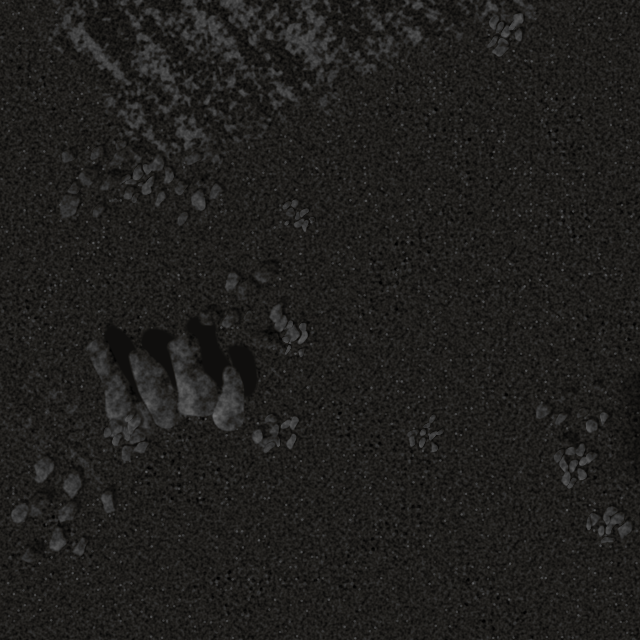
Write a Shadertoy shader that draws this texture.

```glsl
// Dark gritty soil with a streaked slab, folded stones and scattered pebble clumps.
#define SOIL_TONE 0.112
#define GRAIN_AMOUNT 0.10
#define GRAIN_SCALE 190.0
#define STREAK_LIGHT 0.265
#define STONE_LIGHT 0.235
#define SHADOW_TONE 0.055
#define SPECK_LIGHT 0.17
#define SOIL_TINT vec3(1.05, 1.0, 0.92)
#define CLUMPS 14
#define PEBBLES 9

vec2 hash2(vec2 p) {
    vec3 q = fract(p.xyx * vec3(0.1031, 0.1030, 0.0973));
    q += dot(q, q.yzx + 33.33);
    return fract((q.xx + q.yz) * q.zy);
}

// Gradient noise on a turned grid
float noise(vec2 p) {
    p = mat2(0.8, 0.6, -0.6, 0.8) * p + 50.0;
    vec2 cell = floor(p), f = fract(p), u = f * f * (3.0 - 2.0 * f);
    float sum = 0.0;
    for (int i = 0; i < 4; i++) {
        vec2 corner = vec2(i & 1, i >> 1), w = mix(1.0 - u, u, corner);
        float angle = 6.2832 * hash2(cell + corner).x;
        sum += w.x * w.y * dot(vec2(cos(angle), sin(angle)), f - corner);
    }
    return sum;
}

// Soft random dots, one at most in each grid cell
float specks(vec2 p, float density) {
    vec2 cell = floor(p), h = hash2(cell + 71.0);
    float r = length(fract(p) - 0.3 - 0.4 * hash2(cell + 13.0));
    return (1.0 - smoothstep(0.1, 0.34, r)) * step(h.x, density) * (0.3 + 0.7 * h.y);
}

// Position along a segment (x) and distance from it (y)
vec2 segment(vec2 p, vec2 a, vec2 b) {
    float t = clamp(dot(p - a, b - a) / dot(b - a, b - a), 0.0, 1.0);
    return vec2(t, length(p - mix(a, b, t)));
}

float soil(vec2 p, float grain) {
    float tone = SOIL_TONE + GRAIN_AMOUNT * grain + 0.03 * noise(p * 60.0);
    float pitted = smoothstep(-0.05, 0.3, noise(p * 9.0));
    tone -= 0.08 * pitted * specks(p * 80.0, 0.5);
    tone += 0.09 * pitted * specks(p * 80.0 + vec2(0.3, 0.4), 0.3);
    return tone + SPECK_LIGHT * specks(p * 120.0, 0.13);
}

// Diagonal fibres broken up into chips
float streaks(vec2 p, float grain) {
    vec2 along = normalize(vec2(0.66, -0.75));
    vec2 q = vec2(dot(p, along), dot(p, vec2(-along.y, along.x)));
    // Undo the turn of the noise grid so the fibres stay straight
    mat2 unturn = mat2(0.8, -0.6, 0.6, 0.8);
    float fibre = noise(unturn * (q * vec2(9.0, 45.0)));
    float chips = noise(p * 75.0) + 0.9 * noise(p * 140.0);
    float lit = smoothstep(-0.2, 0.55, 0.9 * fibre + 0.75 * chips);
    return mix(0.085, STREAK_LIGHT, lit) + 0.09 * grain;
}

// Leaning stones, widening downwards, each with a dark shadow to the right
float stones(vec2 p, float tone, float grain) {
    vec2 q = p + 0.03 * vec2(noise(p * 16.0), noise(p * 16.0 + 31.0));
    float rough = 0.13 * noise(p * 40.0) + 0.12 * noise(p * 105.0) + 0.07 * grain;
    vec2 offset = vec2(0.03, 0.022);
    for (int i = 0; i < 4; i++) {
        float n = float(i);
        vec2 h = hash2(vec2(n, 5.0));
        vec2 top = vec2(0.15 + 0.067 * n, 0.45 + 0.03 * h.x - 0.013 * n);
        vec2 foot = top + vec2(0.055 - 0.015 * n, -0.115 + 0.02 * n);
        vec2 s = segment(q, top, foot);
        float radius = (0.019 + 0.007 * h.y) * (0.7 + 0.5 * s.x);
        float shade = segment(q, top + offset, mix(top, foot, 0.6) + offset).y;
        tone = mix(tone, SHADOW_TONE, 1.0 - smoothstep(0.021, 0.029, shade));
        float side = dot(q - mix(top, foot, s.x), vec2(-0.9, -0.4)) / radius;
        float body = STONE_LIGHT * (0.6 + 0.06 * n + 0.3 * side + 0.25 * s.x) + rough;
        tone = mix(tone, body, 1.0 - smoothstep(radius - 0.002, radius + 0.003, s.y));
    }
    return tone;
}

// Oval pebbles spiralling out from each clump centre
float pebbles(vec2 p, float tone, float grain) {
    // Centre and pebble size of each clump
    vec3 clumps[CLUMPS] = vec3[CLUMPS](
        vec3(0.215, 0.713, 0.010), vec3(0.458, 0.473, 0.011), vec3(0.436, 0.323, 0.012),
        vec3(0.667, 0.323, 0.010), vec3(0.898, 0.275, 0.011), vec3(0.948, 0.18, 0.011),
        vec3(0.788, 0.948, 0.011), vec3(0.195, 0.316, 0.012), vec3(0.466, 0.661, 0.009),
        vec3(0.15, 0.727, 0.016), vec3(0.29, 0.715, 0.014), vec3(0.39, 0.52, 0.017),
        vec3(0.09, 0.2, 0.02), vec3(0.9, 0.35, 0.014));
    vec2 q = p + 0.009 * vec2(noise(p * 55.0), noise(p * 55.0 + 9.0));
    float rough = 0.11 * noise(p * 100.0) + 0.08 * grain;
    for (int c = 0; c < CLUMPS; c++) {
        vec3 clump = clumps[c];
        if (length(p - clump.xy) > 7.0 * clump.z) continue;
        float large = step(0.013, clump.z);
        for (int k = 0; k < PEBBLES; k++) {
            vec2 h = hash2(vec2(k, c + 20));
            float turn = 2.4 * float(k) + h.x + float(c), lean = 0.3 + 1.2 * h.y;
            float reach = clump.z * mix(2.8, 4.2, large) * sqrt((float(k) + 0.3) / float(PEBBLES));
            vec2 d = q - clump.xy - reach * vec2(cos(turn), sin(turn));
            d /= clump.z * (0.5 + 0.5 * h.x) * vec2(1.0);
            mat2 spin = mat2(cos(lean), -sin(lean), sin(lean), cos(lean));
            vec2 oval = vec2(1.25, 0.82);
            tone *= 0.55 + 0.45 * smoothstep(0.8, 1.3, length(spin * (d - 0.3) / oval));
            float body = mix(0.19, 0.11, large) + mix(0.08, 0.14, large) * h.y - 0.04 * (d.x + d.y);
            float cover = 1.0 - smoothstep(0.75, 1.1, length(spin * d / oval));
            tone = mix(tone, body + rough, 0.95 * cover);
        }
    }
    return tone;
}

void mainImage(out vec4 fragColor, in vec2 fragCoord) {
    vec2 p = fragCoord / iResolution.y;
    float grain = noise(p * GRAIN_SCALE) + 0.6 * noise(p * GRAIN_SCALE * 1.6);
    // Streaked slab at the top and a faint ridge at the left
    float rim = max(0.74 + 0.47 * max(p.x - 0.32, 0.0), 1.06 - 1.5 * p.x);
    float slab = smoothstep(-0.02, 0.06, p.y - rim + 0.1 * noise(p * 22.0));
    float ridge = 1.0 - smoothstep(0.02, 0.09, segment(p, vec2(-0.02, 0.43), vec2(0.13, 0.3)).y);
    float tone = mix(soil(p, grain), streaks(p, grain), max(slab, 0.4 * ridge));
    tone = pebbles(p, stones(p, tone, grain), grain);
    // Darker hollow at the right edge
    tone *= 0.65 + 0.35 * smoothstep(0.02, 0.07, segment(p, vec2(1.02, 0.38), vec2(1.02, 0.3)).y);
    vec3 tint = mix(SOIL_TINT, vec3(1.0), smoothstep(0.12, 0.19, tone));
    fragColor = vec4(clamp(tone * tint, 0.0, 1.0), 1.0);
}
```
